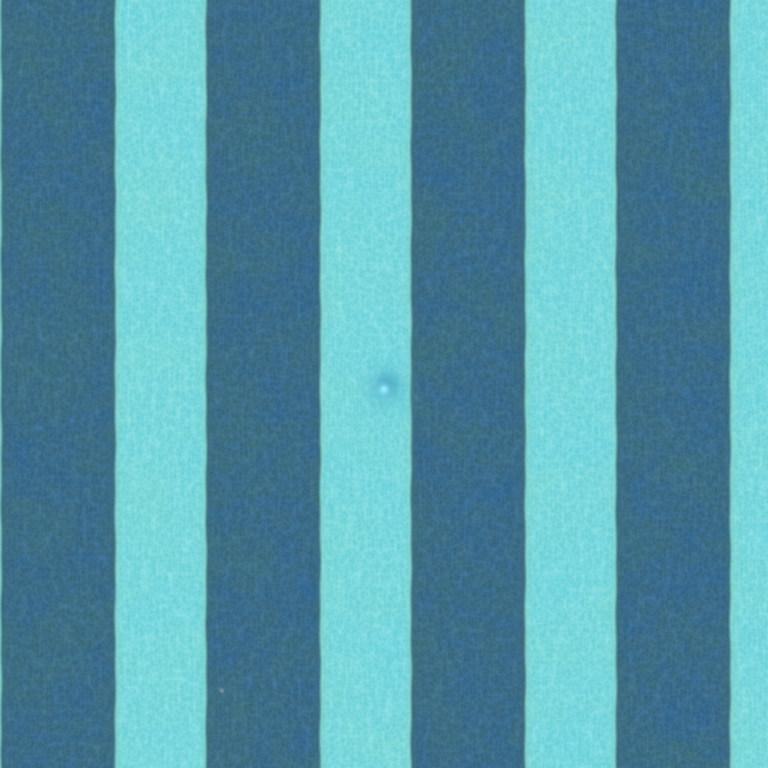
This pattern is drawn by a WebGL 2 fragment shader. Its source:

```glsl
#version 300 es
precision highp float;
// Vertical awning stripes in aqua and slate blue on a softly worn cloth.
// A repeated band distance gives the stripes; cellular noise and layered
// sines give grain, threads and fading; one small dimple breaks the surface.

uniform vec2 u_resolution;
out vec4 fragColor;

const float PERIOD = 0.2669;        // 3.75 repeats across the canvas
const float HALF_WIDTH = 0.0593;    // half of one aqua stripe
const float FIRST_CENTER = 0.2093;  // middle of the first whole aqua stripe
const float EDGE_SOFTNESS = 0.0022;

const vec3 SLATE = vec3(0.238, 0.430, 0.540);
const vec3 SLATE_BLUE = vec3(0.205, 0.415, 0.580);
const vec3 SLATE_GREEN = vec3(0.250, 0.450, 0.500);
const vec3 AQUA = vec3(0.465, 0.845, 0.880);
const vec3 AQUA_GREEN = vec3(0.500, 0.855, 0.845);
const vec3 EDGE_PALE = vec3(0.530, 0.800, 0.730);
const vec3 EDGE_DARK = vec3(0.240, 0.430, 0.470);

vec2 hash2(vec2 p) {
    vec3 q = fract(p.xyx * vec3(0.1031, 0.1030, 0.0973));
    q += dot(q, q.yzx + 33.33);
    return fract((q.xx + q.yz) * q.zy);
}

// Distance to the nearest scattered point, roughly centered on zero.
float cellular(vec2 p) {
    vec2 cell = floor(p), local = fract(p);
    float nearest = 2.0;
    for (int y = -1; y <= 1; y++) {
        for (int x = -1; x <= 1; x++) {
            vec2 offset = vec2(x, y);
            vec2 d = offset + hash2(cell + offset + 17.0) - local;
            nearest = min(nearest, dot(d, d));
        }
    }
    return sqrt(nearest) - 0.45;
}

// Broad, uneven fading from warped sines, in -1..1.
float fading(vec2 p) {
    float sum = 0.0, weight = 0.5;
    for (int i = 0; i < 4; i++) {
        sum += weight * sin(p.x + 1.7 * sin(p.y)) * cos(p.y + 1.3 * sin(p.x));
        p = mat2(1.5, 1.1, -1.1, 1.5) * p + 2.3;
        weight *= 0.6;
    }
    return sum;
}

// Signed distance to the repeated stripe edges, negative inside.
float stripeDistance(float x) {
    float offset = mod(x - FIRST_CENTER + 0.5 * PERIOD, PERIOD) - 0.5 * PERIOD;
    return abs(offset) - HALF_WIDTH;
}

float spot(vec2 p, vec2 center, float radius) {
    vec2 d = (p - center) / radius;
    return exp(-dot(d, d));
}

// Soft shadow, darker rim and a bright glint.
vec3 addDimple(vec3 color, vec2 p, vec2 center) {
    color = mix(color, vec3(0.34, 0.74, 0.82), 0.4 * spot(p, center, 0.030));
    color = mix(color, vec3(0.24, 0.60, 0.72),
                0.6 * spot(p, center + vec2(0.004, 0.006), 0.015));
    return mix(color, vec3(0.58, 0.93, 1.0), spot(p, center, 0.0065));
}

void main() {
    vec2 uv = gl_FragCoord.xy / u_resolution;

    // Cloth grain, fine vertical threads and patchy fading
    float grain = cellular(uv * 190.0) + 0.8 * cellular(uv * 95.0 + 41.0);
    float threads = cellular(uv * vec2(210.0, 24.0) + 9.0);
    float fade = fading(uv * vec2(13.0, 16.0));
    float mottling = cellular(uv * vec2(38.0, 48.0) + 5.0);

    // Stripe edges waver very slightly
    float waver = 0.0004 * (sin(uv.y * 41.0) + sin(uv.y * 97.0 + uv.x * 9.0));
    float d = stripeDistance(uv.x + waver);
    float softness = EDGE_SOFTNESS + 0.5 / u_resolution.x;
    float aquaMask = 1.0 - smoothstep(-softness, softness, d);

    // Slate ground with bluer and greener patches
    float tint = 0.8 * fade + 0.9 * mottling + 0.5 * grain;
    vec3 slate = mix(SLATE, SLATE_BLUE, clamp(tint, 0.0, 1.0));
    slate = mix(slate, SLATE_GREEN, clamp(-tint, 0.0, 1.0));
    slate += vec3(0.050, 0.060, 0.065) * grain + 0.025 * threads;
    slate = mix(slate, EDGE_DARK, 0.7 * exp(-abs(d) / 0.005));

    // Aqua stripes, paler and greener toward their edges
    float green = 0.4 + 0.6 * fade + 0.5 * grain;
    vec3 aqua = mix(AQUA, AQUA_GREEN, clamp(green, 0.0, 1.0));
    aqua += vec3(0.075, 0.040, 0.045) * grain;
    aqua += vec3(0.050, 0.025, 0.030) * threads;
    aqua = mix(aqua, EDGE_PALE, 0.65 * exp(-abs(d) / 0.0045));

    vec3 color = mix(slate, aqua, aquaMask);

    // Single flaws in the cloth
    color = addDimple(color, uv, vec2(0.500, 0.493));
    color = mix(color, vec3(0.60, 0.60, 0.66),
                0.8 * spot(uv, vec2(0.289, 0.101), 0.0028));

    fragColor = vec4(clamp(color, 0.0, 1.0), 1.0);
}
```
